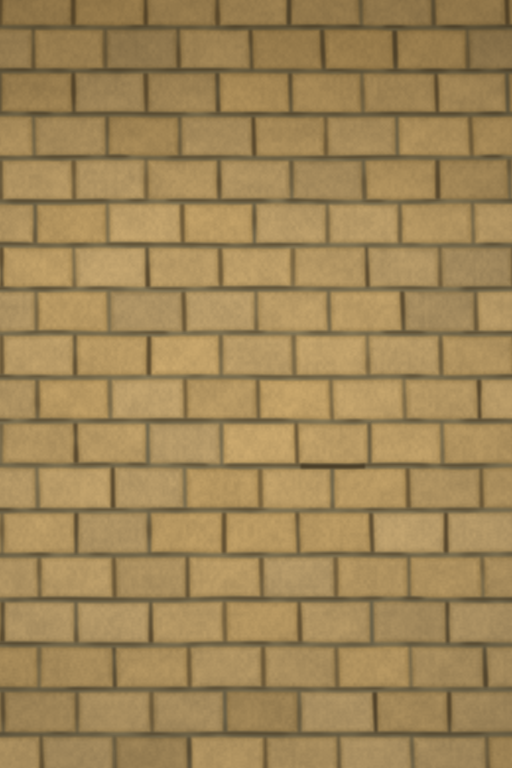
Give the GLSL for this texture, as a WebGL 2 fragment shader.

```glsl
#version 300 es
precision highp float;
uniform vec2 u_resolution;
out vec4 outColor;

// Lengths are fractions of the canvas width
#define COURSE_HEIGHT 0.0844
#define FIRST_BED 0.0542
#define BRICK_LENGTH 0.1412
#define BED_HALF 0.0050
#define JOINT_HALF 0.0041
#define SOFTNESS 0.0040
#define BRICK_VARIATION 0.07
#define GRAIN 0.06
#define BRICK_COLOR vec3(0.742, 0.620, 0.408)
#define MORTAR_COLOR vec3(0.455, 0.415, 0.305)
#define SHADOW_COLOR vec3(0.36, 0.295, 0.185)
#define OPEN_GAP vec2(0.65, 10.0)

float hash(vec2 p) {
  return fract(sin(dot(p, vec2(127.1, 311.7))) * 43758.5453);
}

float noise(vec2 p) {
  vec2 i = floor(p), f = fract(p);
  f = f * f * (3.0 - 2.0 * f);
  return mix(mix(hash(i), hash(i + vec2(1, 0)), f.x),
             mix(hash(i + vec2(0, 1)), hash(i + vec2(1, 1)), f.x), f.y);
}

// Soft band of the given half width around d = 0
float band(float d, float halfWidth) {
  float soft = max(SOFTNESS, 0.7 / u_resolution.x);
  return 1.0 - smoothstep(halfWidth - soft, halfWidth + soft, abs(d));
}

void main() {
  // Width-based coordinates, y running down from the top edge
  vec2 p = vec2(gl_FragCoord.x, u_resolution.y - gl_FragCoord.y) / u_resolution.x;
  float depth = p.y * u_resolution.x / u_resolution.y;

  // Courses grow slightly taller toward the bottom
  float q = (p.y - FIRST_BED) / COURSE_HEIGHT;
  float course = q - 0.00135 * q * q;
  float bed = floor(course + 0.5);
  float sag = 0.03 * (noise(vec2(p.x * 9.0, bed * 7.3)) - 0.5);
  float bedDist = (course - bed - sag) * COURSE_HEIGHT;
  float row = bedDist < 0.0 ? bed - 1.0 : bed;

  // Running bond: every other course is shifted by about half a brick
  float brickLength = BRICK_LENGTH + 0.0043 * depth;
  float stagger = mod(row, 2.0) < 0.5 ? mix(0.44, 0.51, sqrt(depth)) : 0.0;
  float along = (p.x - 0.006 * depth) / brickLength - stagger;
  float joint = floor(along + 0.5);
  float jointSeed = hash(vec2(joint, row) + 4.7);
  float jitter = 0.03 * (jointSeed - 0.5);
  float lean = 0.02 * (hash(vec2(joint, row) + 9.1) - 0.5) * (course - row - 0.5);
  float jointDist = (along - joint - jitter - lean) * brickLength;
  vec2 brick = vec2(jointDist < 0.0 ? joint - 1.0 : joint, row);

  // Brick faces: tone per brick, cloudy stains and grain
  float tone = hash(brick + 17.3) - 0.5;
  float warmth = hash(brick + 31.9) - 0.5;
  float cloud = noise(p * vec2(26.0, 34.0) + brick * 3.1) - 0.5;
  float grain = noise(p * vec2(150.0, 110.0)) + 0.5 * noise(p * 260.0) - 0.75;
  vec3 color = BRICK_COLOR * (1.0 + BRICK_VARIATION * tone + 0.06 * cloud + GRAIN * grain);
  color += warmth * vec3(0.012, -0.004, -0.03);
  color *= 1.0 - 0.07 * step(0.94, hash(brick + 52.6));

  // Brick edges darken and turn browner toward the mortar
  float edge = min(abs(bedDist), abs(jointDist));
  color *= 1.0 - vec3(0.08, 0.09, 0.13) * (1.0 - smoothstep(0.004, 0.016, edge));

  // Upright joints, from faint to dark
  float stain = noise(p * vec2(35.0, 28.0) + 6.0);
  float jointMask = band(jointDist, JOINT_HALF * (0.8 + 0.4 * stain));
  vec3 jointColor = mix(MORTAR_COLOR, SHADOW_COLOR, smoothstep(0.15, 0.75, jointSeed * 0.6 + stain * 0.4));
  color = mix(color, jointColor, jointMask * mix(0.6, 1.0, hash(vec2(joint, row) + 23.0)));

  // Bed joints: grey mortar with a broken shadow under the bricks
  float wear = noise(vec2(p.x * 26.0, bed * 5.7));
  float bedMask = band(bedDist, BED_HALF * (0.85 + 0.3 * wear));
  color = mix(color, MORTAR_COLOR * (0.92 + 0.2 * stain), bedMask * (0.82 + 0.18 * wear));
  float shade = band(bedDist + 0.002, 0.0022) * smoothstep(0.2, 0.8, wear);
  color = mix(color, SHADOW_COLOR, 0.75 * shade);

  // One deep open gap below a single brick
  float gap = step(abs(bed - OPEN_GAP.y), 0.5) * band(bedDist, 0.0045);
  color = mix(color, SHADOW_COLOR * 0.75, 0.85 * gap * band(p.x - OPEN_GAP.x, 0.063));

  // Light falls off at the top, bottom and sides, warmer at the top
  float topShade = 1.0 - smoothstep(-0.1, 0.38, depth);
  vec3 light = 1.0 - topShade * vec3(0.24, 0.26, 0.31);
  light *= 1.0 - 0.10 * smoothstep(0.55, 1.0, depth);
  light *= 1.0 - 0.25 * pow(abs(p.x - 0.48), 2.0);
  outColor = vec4(clamp(color * light, 0.0, 1.0), 1.0);
}
```
